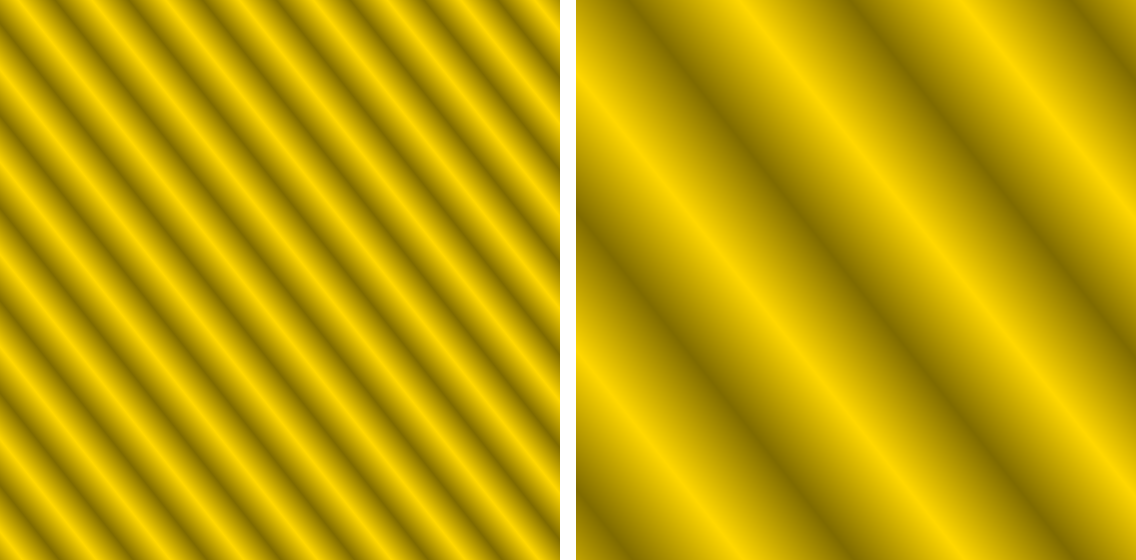
Left, the full canvas; right, a detail of the centre.
A Shadertoy shader for this pattern:

```glsl
// Triangle wave: 1 on each ridge, 0 in each valley
float ridge(float phase) {
    return abs(2.0 * fract(phase) - 1.0);
}

void mainImage(out vec4 fragColor, in vec2 fragCoord) {
    vec2 uv = fragCoord / iResolution.xy;

    // Diagonal bands: repeats across and down the canvas
    float phase = dot(uv, vec2(7.59, 6.06)) - 6.307;

    // Linear fade between shaded and full gold
    vec3 gold = vec3(1.0, 0.843, 0.0);
    fragColor = vec4(mix(0.5 * gold, gold, ridge(phase)), 1.0);
}
```
